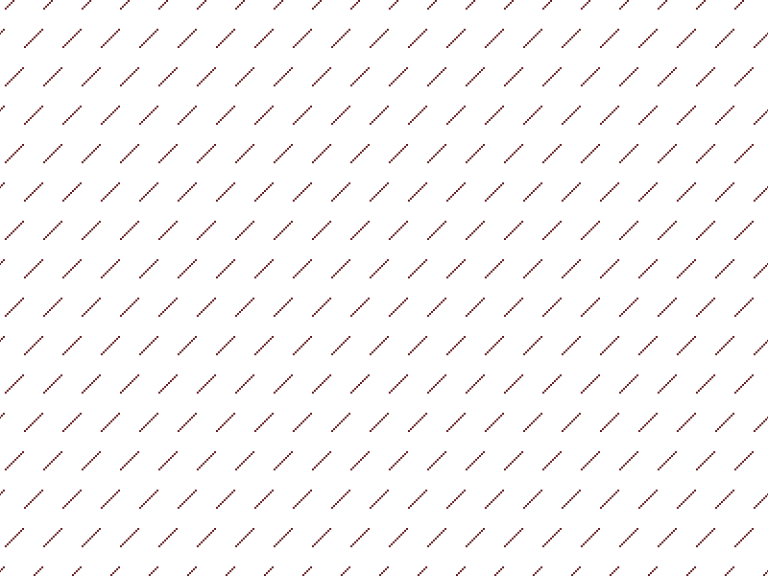
Write a Shadertoy shader that draws this pattern.

```glsl
// Staggered rows of short diagonal dashes on white paper.
// Each dash is a staircase of small squares touching at their corners; every
// square is smoothed by the exact share of the pixel that it covers.

#define ROWS 15.0                        // cells down the canvas
#define BEADS 10                         // squares in one dash
#define DASH_SPAN 0.5                    // dash width and height, in cells
#define EVEN_ROW_X 0.375                 // dash centre in even rows, in cells
#define ROW_SHIFT 0.5                    // stagger of odd rows, in cells
#define INK_COLOR vec3(0.36, 0.07, 0.07)
#define PAPER_COLOR vec3(1.0)

// Share of a pixel, centred at p, covered by a square centred at the origin
float squareCoverage(vec2 p, float halfSide, float pixel) {
    vec2 low = max(p - 0.5 * pixel, vec2(-halfSide));
    vec2 high = min(p + 0.5 * pixel, vec2(halfSide));
    vec2 overlap = max(high - low, 0.0) / pixel;
    return overlap.x * overlap.y;
}

// Rising dash centred at the origin
float dashCoverage(vec2 p, float pixel) {
    float side = DASH_SPAN / float(BEADS);
    float coverage = 0.0;
    for (int i = 0; i < BEADS; i++) {
        float along = (float(i) + 0.5) * side - 0.5 * DASH_SPAN;
        coverage += squareCoverage(p - vec2(along), 0.5 * side, pixel);
    }
    return min(coverage, 1.0);
}

void mainImage(out vec4 fragColor, in vec2 fragCoord) {
    // Cell units, with rows counted down from the top edge
    float pixel = ROWS / iResolution.y;
    vec2 grid = vec2(fragCoord.x, iResolution.y - fragCoord.y) * pixel;

    // Nearest dash in the staggered grid
    float row = floor(grid.y + 0.5);
    float centerX = EVEN_ROW_X + ROW_SHIFT * mod(row, 2.0);
    vec2 local = vec2(fract(grid.x - centerX + 0.5) - 0.5, row - grid.y);

    float ink = dashCoverage(local, pixel);
    fragColor = vec4(mix(PAPER_COLOR, INK_COLOR, ink), 1.0);
}
```
